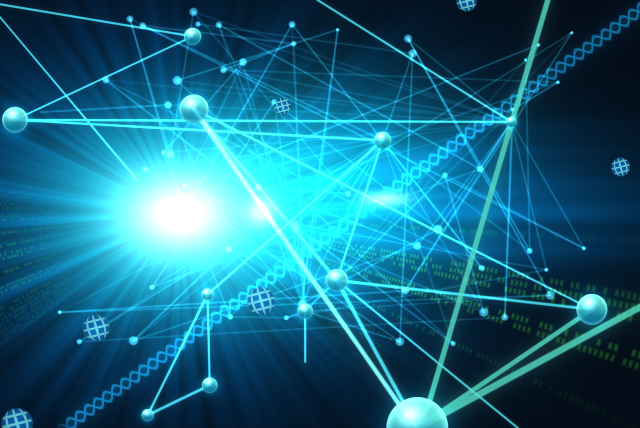
A WebGL 1 fragment shader for this background:

```glsl
precision highp float;
// A glowing network: glass nodes joined by light beams over a cyan burst.
// Gaussians and angular noise form the burst, hashed nodes the fine web,
// segment distances and shaded discs the large rods and hubs.
uniform vec2 u_resolution;

const vec2 CORE = vec2(.42, .5);
const vec2 WEST = vec2(.035, .72);
const vec2 NORTH = vec2(.45, .915);
const vec2 PEARL = vec2(.453, .745);
const vec2 MIDDLE = vec2(.787, .345);
const vec2 BASE = vec2(.975, 0.);
const vec2 EAST = vec2(1.383, .277);
const vec2 CROSS = vec2(1.195, .715);
const vec2 KNOT = vec2(.894, .672);
const vec2 FORK = vec2(.485, .312);
const vec2 LOW = vec2(.49, .1);
const vec2 FOOT = vec2(.345, .03);
const vec2 PEG = vec2(.713, .273);

vec2 p; // position in canvas heights
vec3 col;

float hash(vec2 v) { return fract(sin(dot(v, vec2(127.1, 311.7))) * 43758.5); }

float slope(vec2 cell, vec2 f) {
  float a = 6.2832 * hash(cell);
  return dot(vec2(cos(a), sin(a)), f);
}

float gradientNoise(vec2 v) {
  vec2 i = floor(v), f = fract(v), u = f * f * (3. - 2. * f), e = vec2(1, 0);
  return mix(mix(slope(i, f), slope(i + e, f - e), u.x),
             mix(slope(i + e.yx, f - e.yx), slope(i + 1., f - 1.), u.x), u.y);
}

// Segment with a soft edge and a faint halo
float beam(vec2 a, vec2 b, float w) {
  vec2 ab = b - a;
  float d = length(p - a - ab * clamp(dot(p - a, ab) / dot(ab, ab), 0., 1.));
  return 1. - smoothstep(w * .5, w + 1.2 / u_resolution.y, d) + .22 * exp(-d / (w * 2.5));
}

// Glass ball with a lit cap and a bright rim
void ball(vec2 c, float r) {
  vec2 n = (p - c) / r, cap = n - vec2(-.2, .4);
  float d = length(n);
  vec3 glass = mix(vec3(.06, .5, .62), vec3(.42, .96, .9), smoothstep(-.4, .9, n.y + .4 * d));
  glass += .7 * exp(-7. * dot(cap, cap)) + .25 * smoothstep(.7, 1., d);
  col += vec3(0, .14, .18) * exp(-2.5 * max(d - 1., 0.));
  col = mix(col, glass, .85 - .85 * smoothstep(1. - 1.5 / (r * u_resolution.y), 1., d));
}

// Blue sphere wrapped in a tilted grid
void globe(vec2 c, float r) {
  vec2 n = (p - c) / r;
  float d = length(n), z = sqrt(max(1. - d * d, 0.));
  vec2 g = abs(sin(6. * vec2(atan(n.x + .3 * n.y, z + .2), n.y - .25 * n.x)));
  vec3 skin = mix(vec3(.5, .95, 1), vec3(.05, .42, .75), smoothstep(.2, .7, min(g.x, g.y)));
  col = mix(col, skin * (.6 + .4 * z), .8 - .8 * smoothstep(.8, 1., d));
}

vec2 node(float k) {
  return vec2(.08 + 1.38 * hash(vec2(k, 1)), .98 - .8 * pow(hash(vec2(k, 2)), 1.4));
}

void main() {
  p = gl_FragCoord.xy / u_resolution.y;
  vec2 q = p - CORE, s = q * vec2(1, 1.4), side = (p - vec2(.78, .55)) * vec2(1, 1.5);
  float r = length(q), d2 = dot(s, s), band = (p.y - .52) / .16;

  // Burst, side glows and radial rays
  vec2 dir = q / (r + .001);
  float rays = gradientNoise(dir * 11.) + .6 * gradientNoise(dir * 27.);
  col = vec3(.012, .045, .085);
  col += vec3(0, .27, .52) * exp(-3.2 * d2) * (1. + .7 * rays * smoothstep(.1, .45, r));
  col += vec3(.03, .52, .4) * exp(-10. * d2) * (1. + .3 * rays);
  col += vec3(.04, .4, .36) * exp(-9. * dot(side, side));
  col += vec3(0, .2, .34) * exp(-band * band) * smoothstep(.5, 1., p.x) * smoothstep(1.9, 1.1, p.x)
    * (1. + .5 * gradientNoise(p * vec2(1, 35)));

  // Rows of green marks receding into the burst
  vec2 polar = vec2(log(r + .01) * 75., atan(q.y, q.x + .0001) * 42.);
  vec2 mark = abs(fract(polar) - .5), cell = floor(polar);
  float lane = (q.y + .27 * abs(q.x)) / .14;
  float digits = step(.35, hash(cell)) * step(.5, hash(cell.yy));
  digits *= 1. - smoothstep(.1, .5, max(mark.x, mark.y));
  col += vec3(.08, .24, .03) * digits * exp(-lane * lane) * smoothstep(.2, .5, r);

  // Diagonal chain
  vec2 along = normalize(vec2(.688, .5)), c = p - vec2(.156, .004);
  float x = dot(c, along), y = abs(dot(c, vec2(-along.y, along.x)));
  float chain = 1. - smoothstep(.001, .007, abs(y - .012 * abs(sin(x * 120.)))) + .4 * exp(-y * 60.);
  col += vec3(.04, .3, .42) * chain * smoothstep(-.03, .02, x);

  // Fine hashed web, densest above the centre
  float web = 0., dots = 0.;
  for (int i = 0; i < 52; i++) {
    float k = float(i), m = mod(k, 3.), size = .005 + .009 * hash(vec2(k, 4));
    vec2 a = node(k), hub = m < .5 ? CROSS : m < 1.5 ? KNOT : PEG;
    web += beam(a, node(k + 1.), .001) * (.2 + .3 * hash(vec2(k, 3)));
    web += beam(a, hub, .001) * .5 * exp(-1.5 * length(a - hub));
    dots += 1. - smoothstep(size * .5, size, length(p - a));
  }
  col += vec3(.1, .42, .5) * min(web, 1.3) + vec3(.22, .52, .6) * min(dots, 1.);

  // Long links between the hubs
  float links = beam(WEST, NORTH, .001) + beam(WEST, CROSS, .0015) + beam(WEST, KNOT, .0015);
  links += beam(vec2(0, .99), NORTH, .0015) + beam(vec2(.742, 1), CROSS, .0015) + beam(PEARL, EAST, .0015);
  links += beam(PEARL, MIDDLE, .003) + beam(MIDDLE, EAST, .0025) + beam(MIDDLE, BASE, .004);
  links += beam(MIDDLE, vec2(1.21, 0), .0015) + beam(KNOT, MIDDLE, .0012) + beam(FORK, KNOT, .0012);
  links += beam(FORK, FOOT, .002) + beam(FORK, LOW, .0015) + beam(FOOT, LOW, .0025);
  links += beam(vec2(0, .96), vec2(.32, .58), .001) + beam(PEG, vec2(.713, .155), .0015);
  col += vec3(.2, .58, .58) * min(links, 1.3);

  // Heavy rods
  float rods = beam(vec2(1.28, 1), vec2(1, .05), .006) + beam(BASE, EAST, .005) + beam(BASE, vec2(1.5, .285), .008);
  col = mix(col, vec3(.34, .88, .78), .8 * min(rods, 1.));
  col += vec3(.4, .7, .65) * beam(PEARL, vec2(.95, .03), .005);

  // Spheres
  globe(vec2(.225, .234), .034); globe(vec2(.61, .297), .036); globe(vec2(.66, .752), .022);
  globe(vec2(1.45, .61), .024); globe(vec2(1.09, .997), .026); globe(vec2(.04, .01), .04);
  ball(WEST, .032); ball(PEARL, .036); ball(NORTH, .022); ball(MIDDLE, .028);
  ball(EAST, .038); ball(BASE, .074); ball(KNOT, .022); ball(CROSS, .014);
  ball(FORK, .016); ball(LOW, .02); ball(FOOT, .016); ball(PEG, .02);

  // White heart and flares
  vec2 flare = p - vec2(.61, .505), spark = (p - vec2(.9, .535)) * vec2(.5, 1.6);
  col += vec3(.9, .6, .5) * exp(-60. * d2) + vec3(.2, .2, .12) * exp(-16. * d2);
  col += vec3(.6, .5, .4) * (exp(-900. * dot(flare, flare)) + exp(-1500. * dot(spark, spark)));
  gl_FragColor = vec4(clamp(col, 0., 1.), 1);
}
```
